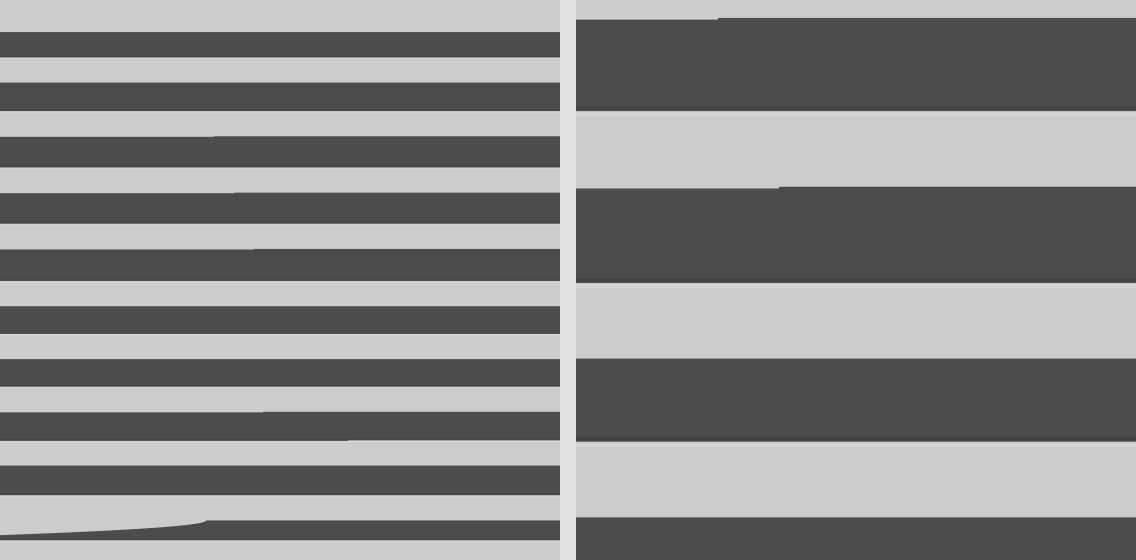
Left: the whole. Right: its middle third, enlarged.
A three.js fragment shader for this pattern:

```glsl
varying vec2 vUv;

// Smoothed step across an edge at zero
float edge(float d) {
  return clamp(d / fwidth(vUv.y) + 0.5, 0.0, 1.0);
}

// Thin line centred on zero
float hairline(float d) {
  return edge(0.001 - abs(d));
}

void main() {
  float x = vUv.x;
  float depth = 1.0 - vUv.y;
  float thickness[10] = float[10](0.0452, 0.0508, 0.0557, 0.0555, 0.0573,
                                  0.0495, 0.0491, 0.0509, 0.0530, 0.0354);
  float top = 0.0573;
  float dark = 0.0;
  float rim = 0.0;

  for (int i = 0; i < 10; i++) {
    float bottom = top + thickness[i];
    float upper = top;
    float lower = bottom;

    // Slight steps along some of the edges
    if ((i >= 2 && i <= 4) || i == 7) {
      upper += 0.001 * step(x, min(0.31 + 0.036 * float(i), 0.469));
    }
    if (i == 7) lower += 0.001 * step(x, 0.621);

    // Curved notch in the lowest band
    if (i == 9) upper += 0.0263 * sqrt(max(0.0, 1.0 - x / 0.368));

    dark += edge(depth - upper) * edge(lower - depth);

    // Light and dark rims on either side of the lower edge
    rim += hairline(depth - lower - 0.002) - hairline(depth - lower + 0.002);

    top = bottom + 0.045;
  }

  gl_FragColor = vec4(vec3(mix(0.80, 0.30, dark) + 0.04 * rim), 1.0);
}
```
